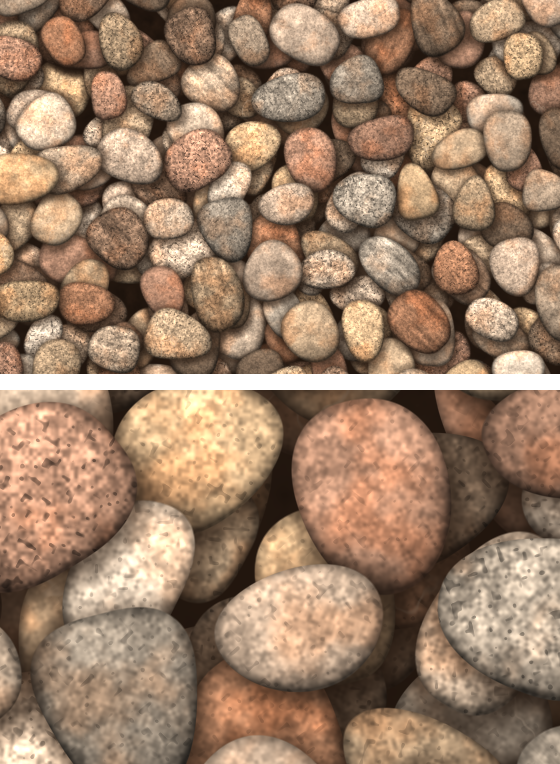
Top, the full canvas; bottom, a detail of the centre.
A Shadertoy shader for this texture:

```glsl
const int LAYERS = 4;
const float CELL = 0.165;          // grid pitch, in canvas heights
const float RADIUS = 0.072;        // mean pebble radius
const float JITTER = 0.40;
const float SHADOW_REACH = 0.024;
const float SHADOW_DEPTH = 0.66;
const float AMBIENT = 0.40;
const float DIFFUSE = 0.76;
const vec2 SHADOW_SHIFT = vec2(-0.003, 0.007);
const vec3 LIGHT = vec3(-0.15, 0.50, 0.85);
const vec3 GAP = vec3(0.13, 0.085, 0.055);
const int TINTS = 12;
const vec3 STONE[TINTS] = vec3[TINTS](
    vec3(0.78, 0.66, 0.53),   // tan
    vec3(0.73, 0.63, 0.53),   // warm grey
    vec3(0.58, 0.46, 0.37),   // brown
    vec3(0.70, 0.53, 0.43),   // dusty pink
    vec3(0.93, 0.84, 0.74),   // cream
    vec3(0.65, 0.59, 0.52),   // cool grey
    vec3(0.51, 0.42, 0.34),   // umber
    vec3(0.67, 0.48, 0.36),   // rust
    vec3(0.83, 0.69, 0.53),   // ochre
    vec3(0.69, 0.58, 0.46),   // khaki
    vec3(0.80, 0.69, 0.59),   // pale taupe
    vec3(0.88, 0.77, 0.66));  // sand

float hash1(vec2 p) {
    vec3 q = fract(p.xyx * 0.1031);
    q += dot(q, q.yzx + 33.33);
    return fract((q.x + q.y) * q.z);
}

vec4 hash4(vec2 p) {
    vec4 q = fract(p.xyxy * vec4(0.1031, 0.1030, 0.0973, 0.1099));
    q += dot(q, q.wzxy + 33.33);
    return fract((q.xxyz + q.yzzw) * q.zywx);
}

float noise(vec2 p) {
    vec2 i = floor(p), f = fract(p);
    f = f * f * (3.0 - 2.0 * f);
    return mix(mix(hash1(i), hash1(i + vec2(1, 0)), f.x),
               mix(hash1(i + vec2(0, 1)), hash1(i + vec2(1, 1)), f.x), f.y);
}

float fbm(vec2 p) {
    float sum = 0.0, gain = 0.53;
    for (int i = 0; i < 4; i++) {
        sum += gain * noise(p);
        p = mat2(1.6, 1.2, -1.2, 1.6) * p + 7.3;
        gain *= 0.5;
    }
    return sum;
}

mat2 rotation(float a) {
    return mat2(cos(a), sin(a), -sin(a), cos(a));
}

// Rounded egg outline: 1 on the rim, 0 at the centre
float outline(vec2 v, vec2 axes, vec4 rnd) {
    vec2 u = v / axes;
    u.y /= 1.0 - (rnd.x - 0.5) * 0.55 * clamp(u.x, -1.4, 1.4);
    float power = mix(2.0, 2.6, rnd.y);
    vec2 w = pow(abs(u) + 1e-4, vec2(power));
    float angle = atan(u.y, u.x + 1e-5);
    return pow(w.x + w.y, 1.0 / power) * (1.0 + 0.035 * sin(3.0 * angle + 6.28 * rnd.z));
}

// Mineral colour: blotches, grain, and bands or pale veins on some stones
vec3 mineral(vec2 v, vec4 rnd, vec4 look) {
    vec2 s = v + 5.0 * look.xy;
    vec3 tint = STONE[int(look.x * float(TINTS))] * mix(0.88, 1.12, look.y);
    float blotch = fbm(s * 36.0);
    float grain = noise(s * 150.0) + 1.1 * noise(rotation(0.6) * s * 270.0) - 1.05;
    tint *= 1.0 + (blotch - 0.5) * mix(0.25, 0.65, rnd.w);
    tint *= 1.0 + grain * mix(0.16, 0.42, look.z);
    tint = mix(tint, tint * vec3(1.08, 0.93, 0.82), smoothstep(0.42, 0.75, fbm(s * 19.0 + 4.0)) * 0.6);
    float pits = smoothstep(0.74, 0.92, noise(rotation(1.1) * s * 190.0 + 9.0));
    tint *= 1.0 - 0.35 * pits * look.z;
    float bands = fbm(s * vec2(14.0, 85.0)) - 0.5;
    tint *= 1.0 + bands * 0.7 * step(0.82, look.w);
    float vein = 1.0 - smoothstep(0.0, 0.035, abs(fbm(s * 17.0 + 2.0) - 0.5));
    return mix(tint, vec3(0.88, 0.79, 0.69), vein * 0.3 * step(look.w, 0.2));
}

void mainImage(out vec4 fragColor, in vec2 fragCoord) {
    vec2 p = fragCoord / iResolution.y;
    float blur = 0.9 / iResolution.y;
    vec3 light = normalize(LIGHT);
    vec3 color = GAP * (0.6 + 0.8 * fbm(p * 40.0));

    // Paint from the lowest layer up; rows overlap in a fixed order
    for (int layer = 0; layer < LAYERS; layer++) {
        float level = float(layer);
        mat2 turn = rotation(0.35 + 0.9 * level);
        vec2 q = turn * p / CELL + level * vec2(13.5, 7.55);
        for (int j = -1; j <= 1; j++)
        for (int i = -1; i <= 1; i++) {
            float row = floor(q.y) + float(j);
            float shift = 0.5 * mod(row, 2.0);
            vec2 id = vec2(floor(q.x - shift) + float(i), row);
            vec4 rnd = hash4(id + 41.7 * level + 3.0);
            vec4 look = hash4(id + 23.3 * level + 117.0);
            vec4 form = hash4(id + 67.1 * level + 211.0);
            if (layer == LAYERS - 1 && form.w < 0.15) continue;

            vec2 center = id + vec2(shift + 0.5, 0.5) + (form.xy - 0.5) * JITTER;
            vec2 local = (q - center) * CELL * turn;
            float stretch = mix(1.04, 1.29, form.z);
            float size = RADIUS * mix(0.76, 1.18, rnd.w);
            vec2 axes = size * vec2(stretch, 1.0 / stretch);
            mat2 spin = rotation(6.28 * fract(form.z * 7.0 + rnd.x));

            // Contact shadow sinks towards the gap colour
            float drop = (outline(spin * (local + SHADOW_SHIFT), axes, rnd) - 1.0) * axes.y;
            float shadow = 1.0 - smoothstep(-0.008, SHADOW_REACH, drop);
            color = mix(color, GAP, SHADOW_DEPTH * shadow);

            vec2 v = spin * local;
            float r = outline(v, axes, rnd);
            float cover = 1.0 - smoothstep(-blur, blur, (r - 1.0) * axes.y);
            if (cover <= 0.0) continue;

            // Flat-topped dome lit from above
            float slope = 0.95 * min(pow(r, 2.8), 1.0);
            vec3 normal = vec3(local / (length(local) + 1e-4) * slope, sqrt(1.0 - slope * slope));
            float shade = AMBIENT + DIFFUSE * max(dot(normal, light), 0.0);
            shade *= 1.0 - 0.25 * smoothstep(0.85, 1.0, r);
            color = mix(color, mineral(v, rnd, look) * shade, cover);
        }
    }
    fragColor = vec4(clamp(color, 0.0, 1.0), 1.0);
}
```
